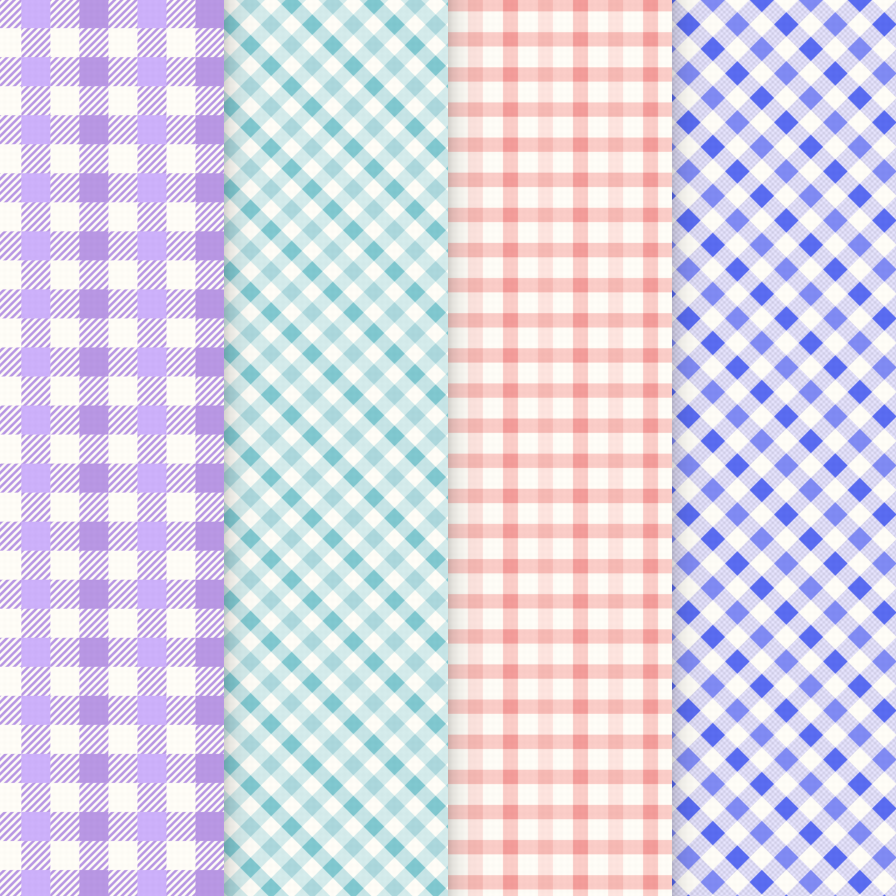
Give the GLSL for this pattern, as a WebGL 2 fragment shader.

```glsl
#version 300 es
precision highp float;

uniform vec2 u_resolution;
out vec4 outColor;

// Layout: four equal strips, lengths as fractions of the canvas
const float STRIPS = 4.0;
const float SHADOW_WIDTH = 0.011;
const float SHADOW_DEPTH = 0.17;
const float WEAVE_DEPTH = 0.008;
const vec3 CREAM = vec3(0.995, 0.988, 0.965);

// Hatched lilac gingham
const vec2 LILAC_CENTER = vec2(0.1048, 0.4688);
const float LILAC_PERIOD = 0.0648;
const float HATCH_PERIOD = 0.0080;
const vec3 LILAC_DARK = vec3(0.72, 0.59, 0.89);
const vec3 LILAC_LIGHT = vec3(0.80, 0.69, 0.98);

// Diagonal teal gingham
const vec2 TEAL_CENTER = vec2(0.8809, -0.0462);
const float TEAL_PERIOD = 0.0459;
const vec3 TEAL_DARK = vec3(0.50, 0.78, 0.81);
const vec3 TEAL_MID = vec3(0.67, 0.84, 0.86);
const vec3 TEAL_PALE = vec3(0.83, 0.92, 0.92);

// Coral check
const vec2 CORAL_CENTER = vec2(0.5697, 0.3967);
const vec2 CORAL_PERIOD = vec2(0.0391, 0.0392);
const vec2 CORAL_WIDTH = vec2(0.0167, 0.0160);
const vec3 CORAL_DARK = vec3(0.95, 0.61, 0.60);
const vec3 CORAL_MID = vec3(0.96, 0.72, 0.70);
const vec3 CORAL_BAND = vec3(0.98, 0.80, 0.78);
const vec3 CORAL_PALE = vec3(0.99, 0.89, 0.87);

// Diagonal blue gingham
const vec2 BLUE_CENTER = vec2(1.3971, 0.4128);
const float BLUE_PERIOD = 0.0547;
const float DOT_PERIOD = 0.0060;
const vec3 BLUE_DARK = vec3(0.35, 0.42, 0.94);
const vec3 BLUE_MID = vec3(0.50, 0.54, 0.95);
const vec3 BLUE_PALE = vec3(0.86, 0.85, 0.95);

// Antialiased coverage of a repeated band
float band(float x, float center, float period, float width, float blur) {
    float d = abs(fract((x - center) / period + 0.5) - 0.5) * period;
    return 1.0 - smoothstep(-blur, blur, d - 0.5 * width);
}

// 1 on every second band, 0 on the ones between
float alternate(float x, float center, float period) {
    return 1.0 - mod(floor((x - center) / period + 0.5), 2.0);
}

// Colour from two crossing bands
vec3 crossBands(float a, float b, vec3 onlyA, vec3 onlyB, vec3 both) {
    return mix(mix(CREAM, onlyA, a), mix(onlyB, both, a), b);
}

vec3 lilacGingham(vec2 p, float blur) {
    float column = band(p.x, LILAC_CENTER.x, LILAC_PERIOD, 0.5 * LILAC_PERIOD, blur);
    float row = band(p.y, LILAC_CENTER.y, LILAC_PERIOD, 0.5 * LILAC_PERIOD, blur);
    float dark = alternate(p.x, LILAC_CENTER.x, LILAC_PERIOD);
    float hatch = band(p.x + p.y, 0.0, HATCH_PERIOD, 0.5 * HATCH_PERIOD, 1.4 * blur);
    vec3 solid = mix(LILAC_LIGHT, LILAC_DARK, dark);
    vec3 hatched = mix(CREAM, LILAC_DARK, hatch);
    return crossBands(column, row, hatched, hatched, solid);
}

vec3 tealGingham(vec2 d, float blur) {
    float rising = band(d.x, TEAL_CENTER.x, TEAL_PERIOD, 0.5 * TEAL_PERIOD, blur);
    float falling = band(d.y, TEAL_CENTER.y, TEAL_PERIOD, 0.5 * TEAL_PERIOD, blur);
    float dark = alternate(d.y, TEAL_CENTER.y, TEAL_PERIOD);
    vec3 single = mix(TEAL_PALE, TEAL_MID, 0.35 * dark);
    return crossBands(rising, falling, TEAL_PALE, single, mix(TEAL_MID, TEAL_DARK, dark));
}

vec3 coralCheck(vec2 p, float blur) {
    float column = band(p.x, CORAL_CENTER.x, CORAL_PERIOD.x, CORAL_WIDTH.x, blur);
    float row = band(p.y, CORAL_CENTER.y, CORAL_PERIOD.y, CORAL_WIDTH.y, blur);
    float dark = alternate(p.x, CORAL_CENTER.x, CORAL_PERIOD.x);
    vec3 single = mix(CORAL_PALE, CORAL_BAND, dark);
    return crossBands(column, row, single, CORAL_BAND, mix(CORAL_MID, CORAL_DARK, dark));
}

vec3 blueGingham(vec2 p, vec2 d, float blur) {
    float rising = band(d.x, BLUE_CENTER.x, BLUE_PERIOD, 0.5 * BLUE_PERIOD, blur);
    float falling = band(d.y, BLUE_CENTER.y, BLUE_PERIOD, 0.5 * BLUE_PERIOD, blur);
    float dark = alternate(d.y, BLUE_CENTER.y, BLUE_PERIOD);
    vec2 wave = sin(6.2832 * p / DOT_PERIOD);
    vec3 dotted = BLUE_PALE + 0.05 * wave.x * wave.y;
    return crossBands(rising, falling, dotted, dotted, mix(BLUE_MID, BLUE_DARK, dark));
}

void main() {
    vec2 p = gl_FragCoord.xy / u_resolution;
    p.y = 1.0 - p.y;
    vec2 diagonal = vec2(p.x + p.y, p.x - p.y);
    float blur = 0.8 / min(u_resolution.x, u_resolution.y);
    float strip = floor(p.x * STRIPS);

    vec3 color = lilacGingham(p, blur);
    if (strip == 1.0) color = tealGingham(diagonal, 1.4 * blur);
    if (strip == 2.0) color = coralCheck(p, blur);
    if (strip == 3.0) color = blueGingham(p, diagonal, 1.4 * blur);

    // Soft shadow cast by the strip on the left
    float fromEdge = p.x - strip / STRIPS;
    color *= 1.0 - SHADOW_DEPTH * exp(-fromEdge / SHADOW_WIDTH) * step(0.5, strip);

    // Faint thread texture from layered sines
    color += WEAVE_DEPTH * (sin(p.x * 910.0) + sin(p.y * 870.0)) * 0.5;
    outColor = vec4(clamp(color, 0.0, 1.0), 1.0);
}
```
